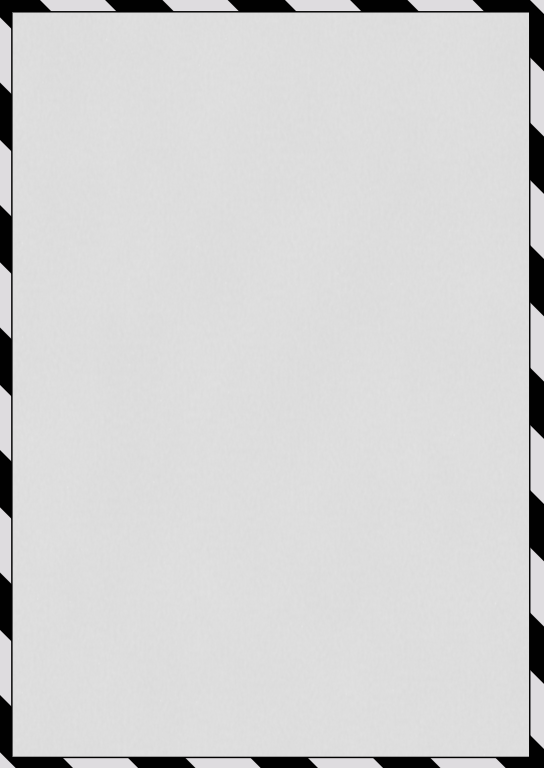
This background is drawn by a WebGL 1 fragment shader. Its source:

```glsl
precision highp float;
// Pale grained paper sheet inside a thin black rule and a diagonally striped border.

uniform vec2 u_resolution;

#define STRIPE_PERIOD 0.1595   // horizontal repeat, in canvas heights
#define STRIPE_WIDTH 0.0747    // horizontal width of a black band
#define STRIPE_CENTER 0.0147   // centre of the first band on the top edge
#define INSET_LOW vec2(0.0145, 0.0128)   // left and bottom border
#define INSET_HIGH vec2(0.0176, 0.0144)  // right and top border
#define RULE_WIDTH 0.0019
#define GRAIN 0.014
#define MOTTLE 0.008
#define FLECK_CELLS 26.0
#define PAPER vec3(0.868)
#define BORDER_LIGHT vec3(0.872, 0.862, 0.874)
#define INK vec3(0.004)

vec2 hash2(vec2 p) {
  vec3 q = fract(p.xyx * vec3(0.1031, 0.1030, 0.0973));
  q += dot(q, q.yzx + 33.33);
  return fract((q.xx + q.yz) * q.zy);
}

float cornerSlope(vec2 cell, vec2 corner, vec2 f) {
  return dot(hash2(cell + corner) * 2.0 - 1.0, f - corner);
}

float gradientNoise(vec2 p) {
  vec2 cell = floor(p), f = fract(p);
  vec2 s = f * f * f * (f * (f * 6.0 - 15.0) + 10.0);
  float low = mix(cornerSlope(cell, vec2(0.0), f),
                  cornerSlope(cell, vec2(1.0, 0.0), f), s.x);
  float high = mix(cornerSlope(cell, vec2(0.0, 1.0), f),
                   cornerSlope(cell, vec2(1.0), f), s.x);
  return mix(low, high, s.y);
}

// Signed distance to a box given by two corners.
float boxDistance(vec2 p, vec2 low, vec2 high) {
  vec2 d = abs(p - 0.5 * (low + high)) - 0.5 * (high - low);
  return length(max(d, 0.0)) + min(max(d.x, d.y), 0.0);
}

// Coverage of a shape whose inside has negative distance.
float coverage(float d, float pixel) {
  return clamp(0.5 - d / pixel, 0.0, 1.0);
}

float stripeDistance(vec2 p) {
  float along = p.x + p.y - 1.0 - STRIPE_CENTER;
  float offset = abs(mod(along + 0.5 * STRIPE_PERIOD, STRIPE_PERIOD)
                     - 0.5 * STRIPE_PERIOD);
  return (offset - 0.5 * STRIPE_WIDTH) * 0.7071;
}

// Tiny pale fibres, one in some of the cells.
float flecks(vec2 p, float pixel) {
  vec2 q = p * FLECK_CELLS, cell = floor(q);
  vec2 spot = hash2(cell + 17.0) * 0.6 + 0.2;
  vec2 d = (q - cell - spot) / FLECK_CELLS;
  float present = step(0.87, hash2(cell + 71.0).x);
  return present * coverage(length(d * vec2(1.0, 0.7)) - 0.0009, pixel);
}

vec3 paperColor(vec2 p, float pixel) {
  // Short upright fibres, finer grain, then broad clouding.
  float grain = gradientNoise(p * vec2(230.0, 125.0))
              + 0.6 * gradientNoise(p * vec2(390.0, 310.0) + 40.0);
  float clouds = gradientNoise(p * vec2(9.0, 6.0) + 12.0)
               + 0.6 * gradientNoise(p * vec2(38.0, 22.0) + 5.0);
  return PAPER + GRAIN * grain + MOTTLE * clouds + 0.018 * flecks(p, pixel);
}

void main() {
  float pixel = 1.0 / u_resolution.y;
  vec2 p = gl_FragCoord.xy * pixel;
  vec2 size = vec2(u_resolution.x * pixel, 1.0);

  // Striped border
  vec3 color = mix(BORDER_LIGHT, INK, coverage(stripeDistance(p), pixel));

  // Black rule, then the sheet
  float frame = boxDistance(p, INSET_LOW, size - INSET_HIGH);
  color = mix(color, INK, coverage(frame, pixel));
  color = mix(color, paperColor(p, pixel), coverage(frame + RULE_WIDTH, pixel));

  gl_FragColor = vec4(color, 1.0);
}
```
